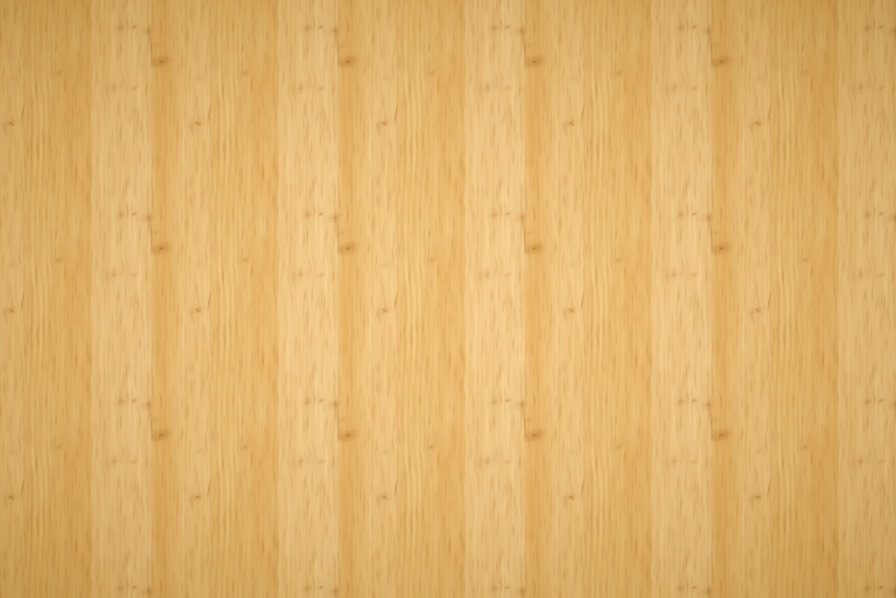
This texture is drawn by a Shadertoy shader. Its source:

```glsl
// Pale maple planks: a tiled panel of soft boards, fine grain, small knots and cracks under a vignette.
const float TAU = 6.2831853;
const vec2 REPEATS = vec2(4.8, 3.2);               // tiles across and down
const vec3 PALE_WOOD = vec3(0.930, 0.780, 0.535);
const vec3 HONEY_WOOD = vec3(0.890, 0.690, 0.390);
const vec3 KNOT_TINT = vec3(0.70, 0.45, 0.16);
const vec3 CORNER_SHADE = vec3(0.82, 0.77, 0.62);
const float CENTRE_LIGHT = 1.02;
const float FIRST_TONE = 0.26;                     // 0 is pale, 1 is honey
const float GRAIN_DEPTH = 0.070;
const float RING_DEPTH = 0.075;
const float FLECK_DEPTH = 0.22;
const float CRACK_DEPTH = 0.32;
const vec2 FLECK_CELLS = vec2(60.0, 14.0);

// Boards: left edge, tone, softness of that edge
const vec3 BOARDS[6] = vec3[6](
    vec3(0.130, 0.50, 0.008), vec3(0.330, 0.78, 0.060),
    vec3(0.488, 0.16, 0.009), vec3(0.640, 0.04, 0.080),
    vec3(0.815, 0.84, 0.022), vec3(0.930, FIRST_TONE, 0.060));

// Knots: centre, half width, strength (y runs downwards)
const vec4 KNOTS[10] = vec4[10](
    vec4(0.865, 0.330, 0.036, 0.65), vec4(0.720, 0.145, 0.010, 0.65),
    vec4(0.650, 0.150, 0.018, 0.25), vec4(0.056, 0.660, 0.024, 0.35),
    vec4(0.312, 0.392, 0.020, 0.35), vec4(0.610, 0.470, 0.042, 0.20),
    vec4(0.718, 0.472, 0.016, 0.28), vec4(0.790, 0.165, 0.030, 0.30),
    vec4(0.835, 0.245, 0.020, 0.22), vec4(0.060, 0.420, 0.020, 0.15));

// Cracks: start and end
const vec4 CRACKS[4] = vec4[4](
    vec4(0.130, 0.560, 0.110, 0.665), vec4(0.302, 0.225, 0.298, 0.285),
    vec4(0.805, 0.160, 0.814, 0.360), vec4(0.050, 0.655, 0.078, 0.672));

float hash(vec2 p) {
    return fract(sin(dot(p, vec2(127.1, 311.7))) * 43758.5);
}

float line(float dist, float halfWidth) {
    return exp(-dist * dist / (halfWidth * halfWidth));
}

// A hairline from a to b that fades towards both ends
float crack(vec2 p, vec2 a, vec2 b, float halfWidth) {
    vec2 ab = b - a;
    float t = clamp(dot(p - a, ab) / dot(ab, ab), 0.0, 1.0);
    return line(length(p - a - ab * t), halfWidth) * (0.25 + 3.0 * t * (1.0 - t));
}

// Layered sines with whole frequencies, so that the grain joins at tile borders
float grain(vec2 p, float pixel) {
    float sum = 0.0;
    for (int i = 0; i < 7; i++) {
        float n = float(i);
        float freq = floor(8.0 * pow(1.34, n));
        float sway = 1.1 * sin(TAU * (p.y * float(1 + i % 2) + hash(vec2(n, 4.0))))
                   + 0.5 * sin(TAU * (p.y * float(2 + i % 3) + p.x * 3.0));
        float fade = 1.0 - smoothstep(0.3, 0.5, freq * pixel);
        sum += fade * sin(TAU * (freq * p.x + hash(vec2(n, 9.0))) + sway);
    }
    return sum / 4.0;
}

// Cellular noise on a wrapped grid: short upright pores of varied strength
float flecks(vec2 p) {
    vec2 q = p * FLECK_CELLS, cell = floor(q);
    float pores = 0.0;
    for (int j = -1; j <= 1; j++)
    for (int i = -1; i <= 1; i++) {
        vec2 c = cell + vec2(i, j);
        vec2 id = mod(c, FLECK_CELLS);
        vec2 seed = c + vec2(hash(id), hash(id + 37.0));
        vec2 d = (q - seed) / vec2(0.34, 0.50);
        pores += pow(hash(id + 71.0), 3.0) * exp(-dot(d, d));
    }
    return pores;
}

void mainImage(out vec4 fragColor, in vec2 fragCoord) {
    vec2 uv = fragCoord / iResolution.xy;
    vec2 tile = fract(vec2(uv.x, 1.0 - uv.y) * REPEATS);
    float pixel = REPEATS.y / iResolution.y;
    float hair = max(0.005, 0.6 * pixel);

    // Knots darken the wood and push the grain aside
    float dark = -0.02;
    vec2 flow = tile;
    for (int i = 0; i < 10; i++) {
        vec4 k = KNOTS[i];
        vec2 d = tile - k.xy;
        d -= round(d);
        d.y += 0.25 * d.x;
        float r = length(d / vec2(k.z, k.z * 0.6));
        dark += k.w * exp(-r * r) * (0.75 + 0.25 * cos(5.0 * r));
        dark += 0.12 * k.w * exp(-0.15 * r * r);
        flow.x -= 0.4 * d.x * exp(-0.2 * r * r);
    }
    for (int i = 0; i < 4; i++) {
        vec4 c = CRACKS[i];
        dark += CRACK_DEPTH * crack(tile, c.xy, c.zw, hair);
    }

    // Board tones with gently uneven edges and slow mottling along their length
    float tone = FIRST_TONE;
    float edgeX = tile.x + 0.003 * sin(TAU * 2.0 * tile.y) + 0.002 * sin(TAU * 5.0 * tile.y);
    for (int i = 0; i < 6; i++) {
        vec3 b = BOARDS[i];
        tone = mix(tone, b.y, smoothstep(b.x - b.z, b.x + b.z, edgeX));
    }
    tone += 0.07 * sin(TAU * (tile.y + 2.0 * tile.x) + 1.2 * sin(TAU * 3.0 * tile.x));
    tone += 0.07 * sin(TAU * (tile.y - 9.0 * tile.x) + sin(TAU * 2.0 * tile.y));
    vec2 glow = (tile - vec2(0.41, 0.20)) / vec2(0.05, 0.13);
    tone -= 0.45 * exp(-dot(glow, glow));

    // Faint, broken seams between boards
    float broken = 0.5 + 0.5 * sin(TAU * (tile.y + 0.1) + sin(TAU * 3.0 * tile.y));
    dark += (0.10 + 0.08 * broken) * line(edgeX - BOARDS[0].x, hair);
    dark += 0.06 * line(edgeX - BOARDS[2].x, hair);
    dark += 0.18 * broken * line(tile.x - BOARDS[4].x, hair);

    // Growth rings show most in the first honey board
    float ringZone = smoothstep(0.13, 0.15, tile.x) * (1.0 - smoothstep(0.24, 0.34, tile.x));
    float rings = sin(TAU * 32.0 * flow.x + 1.8 * sin(TAU * tile.y) + 0.4 * sin(TAU * 3.0 * tile.y));
    dark += RING_DEPTH * ringZone * rings;
    dark += GRAIN_DEPTH * grain(flow, pixel) + FLECK_DEPTH * (flecks(flow) - 0.12);

    vec3 wood = mix(PALE_WOOD, HONEY_WOOD, tone);
    wood = mix(wood, KNOT_TINT, clamp(dark, -0.15, 0.85));

    // Vignette over the whole panel
    vec2 q = uv * 2.0 - 1.0;
    wood *= mix(vec3(CENTRE_LIGHT), CORNER_SHADE, 0.5 * dot(q, q));
    fragColor = vec4(clamp(wood, 0.0, 1.0), 1.0);
}
```
